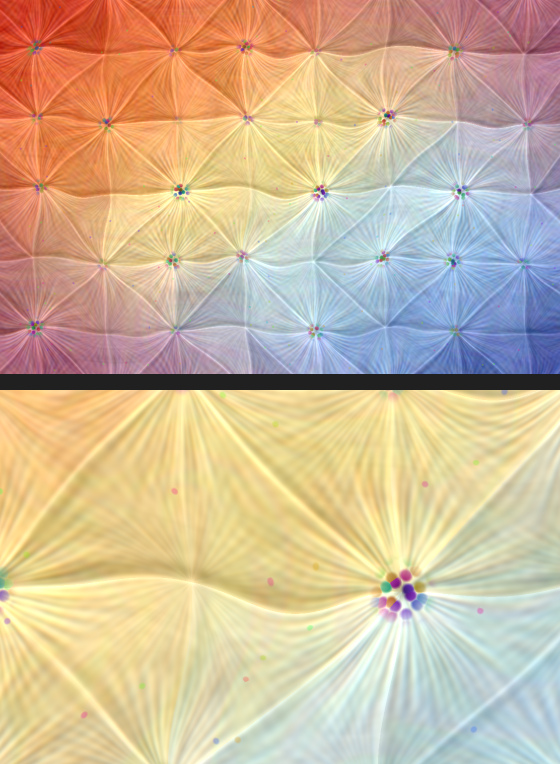
Top, the full canvas; bottom, a detail of the centre.
This pattern is drawn by a Shadertoy shader. Its source:

```glsl
// Pleated patchwork cloth: a tufted lattice of fabric triangles running from red to blue.

const float COLUMNS = 8.0;                  // lattice cells across the canvas
const vec2 FIRST_TUFT = vec2(0.52, 0.72);   // upper left tuft, in cells
const float TAU = 6.28318;

float hash(vec2 p, float seed) {
    return fract(sin(dot(p, vec2(127.1, 311.7)) + seed * 17.3) * 4375.85);
}

float ridge(float d, float width) {
    return exp(-d * d / (width * width));
}

vec3 spectrum(float h) {
    return 0.5 + 0.5 * cos(TAU * (h + vec3(0.0, 0.33, 0.67)));
}

// Dye: warm to cool along one diagonal, mauve in the other two corners
vec3 dye(vec2 p) {
    float t = 0.5 * (p.x + p.y);
    float corner = smoothstep(0.2, 1.0, abs(p.x - p.y));
    vec3 c = mix(vec3(0.80, 0.24, 0.15), vec3(0.92, 0.53, 0.29), smoothstep(0.02, 0.26, t));
    c = mix(c, vec3(0.95, 0.86, 0.59), smoothstep(0.25, 0.44, t));
    c = mix(c, vec3(0.74, 0.84, 0.87), smoothstep(0.46, 0.63, t));
    c = mix(c, vec3(0.56, 0.69, 0.87), smoothstep(0.65, 0.79, t));
    c = mix(c, vec3(0.30, 0.37, 0.66), smoothstep(0.78, 0.98, t));
    return mix(c, vec3(0.62, 0.32, 0.44), corner * 0.9);
}

// Cellular noise: x = distance to the nearest point, y = its random value
vec2 cellular(vec2 p) {
    vec2 base = floor(p), best = vec2(9.0, 0.0);
    for (int j = -1; j <= 1; j++)
    for (int i = -1; i <= 1; i++) {
        vec2 id = base + vec2(i, j);
        float d = length(id + vec2(hash(id, 1.0), hash(id, 2.0)) - p);
        if (d < best.x) best = vec2(d, hash(id, 3.0));
    }
    return best;
}

// Layered sines bent by each other, for small creases
float creases(vec2 p) {
    float sum = 0.0, amp = 0.5;
    for (int i = 0; i < 4; i++) {
        p = mat2(0.8, 0.6, -0.6, 0.8) * p * 1.7 + 1.3;
        p += 0.7 * sin(p.yx * 1.3);
        sum += amp * sin(p.x) * sin(p.y * 1.6);
        amp *= 0.75;
    }
    return sum;
}

// Radial pleats, with a small phase shift per channel for a pearly sheen
vec3 pleats(vec2 v, float seed) {
    float a = atan(v.y, v.x), d = length(v);
    vec3 phase = vec3(0.0, 0.45, 0.9) + seed * TAU;
    float bend = 1.4 * sin(a * 5.0 + seed * 9.0) + 0.5 * sin(d * 9.0 + seed * 20.0);
    vec3 wide = sin(a * 13.0 + bend + phase);
    vec3 mid = sin(a * 31.0 - bend * 1.7 + phase) * smoothstep(0.04, 0.2, d);
    vec3 fine = sin(a * 59.0 + bend * 2.3 + phase) * smoothstep(0.12, 0.4, d);
    return 0.4 * wide + 0.55 * mid + 0.5 * fine;
}

// Tufts are strong on every second node, weak or missing between
float tuftStrength(vec2 id) {
    float h = hash(id, 5.0);
    return mod(id.x + id.y, 2.0) < 0.5 ? 0.4 + 0.6 * h : 0.8 * smoothstep(0.3, 1.0, h);
}

vec3 cloth(vec2 uv, float aspect) {
    vec2 scale = COLUMNS * vec2(1.0, aspect);
    vec2 g = uv * scale - FIRST_TUFT;
    g += 0.045 * sin(g.yx * 2.3 + vec2(0.5, 1.9)) + 0.025 * sin(g.yx * 5.1);
    float sag = sin(g.x * TAU * 0.5);
    g.y -= sag * sag * 0.1 * hash(vec2(floor(g.x), floor(g.y + 0.4)), 4.0)
         * ridge(fract(g.y + 0.4) - 0.5, 0.22);

    // Each cell is cut into two triangles
    vec2 id = floor(g), f = g - id;
    float parity = mod(id.x + id.y, 2.0) < 0.5 ? -1.0 : 1.0;
    float slant = hash(id, 6.0) > 0.85 ? -parity : parity;
    float diagonal = f.x - 0.5 + slant * (f.y - 0.5);
    float side = diagonal > 0.0 ? 1.0 : -1.0;
    vec2 centre = id + 0.5 + side * vec2(1.0, slant) / 6.0;
    vec3 col = dye(mix(uv, (centre + FIRST_TUFT) / scale, 0.55));
    float shade = 0.09 * (hash(centre, 7.0) - 0.5) + 0.05 * (0.5 - f.y);

    // Folds: pale crests with a shadow on one side
    vec2 edge = abs(fract(g + 0.5) - 0.5);
    shade += 0.12 * ridge(diagonal, 0.022) - 0.07 * ridge(diagonal - 0.06, 0.05);
    shade += 0.10 * ridge(edge.y, 0.014) - 0.08 * ridge(f.y - 0.95, 0.035);
    shade += 0.06 * ridge(edge.x, 0.018) - 0.04 * ridge(f.x - 0.06, 0.03);
    shade += 0.045 * creases(g * vec2(1.6, 2.4)) + 0.01 * sin(g.x * 70.0) * sin(g.y * 60.0);
    col += shade;

    // Tufts: pleats around a knot of coloured beads
    vec2 bead = cellular(g * 17.0);
    vec3 beadColour = mix(spectrum(bead.y), vec3(0.25, 0.12, 0.25), 0.35);
    for (int j = 0; j <= 1; j++)
    for (int i = 0; i <= 1; i++) {
        vec2 node = id + vec2(i, j);
        vec2 v = g - node;
        float d = length(v), strength = tuftStrength(node);
        float fade = (0.3 + 0.7 * strength) * smoothstep(1.0, 0.1, d);
        col += 0.10 * fade * pleats(v, hash(node, 8.0));
        col += 0.13 * strength * ridge(d, 0.3);
        float knot = strength * smoothstep(0.07 + 0.13 * strength, 0.03, d);
        col = mix(col, beadColour, knot * smoothstep(0.65, 0.3, bead.x));
        col *= 1.0 - 0.45 * strength * ridge(d, 0.04);
    }

    // A few stray flecks and a faint pearly tint
    float fleck = step(0.985, bead.y) * smoothstep(0.35, 0.15, bead.x);
    col = mix(col, spectrum(bead.y * 90.0), 0.3 * fleck);
    return col + 0.025 * (spectrum(creases(g * 1.3 + 4.0)) - 0.5);
}

void mainImage(out vec4 fragColor, in vec2 fragCoord) {
    vec3 sum = vec3(0.0);
    for (int k = 0; k < 4; k++) {           // 2 x 2 samples smooth the edges
        vec2 uv = (fragCoord + vec2(k % 2, k / 2) * 0.5 - 0.25) / iResolution.xy;
        sum += cloth(vec2(uv.x, 1.0 - uv.y), iResolution.y / iResolution.x);
    }
    fragColor = vec4(clamp(sum * 0.25, 0.0, 1.0), 1.0);
}
```
